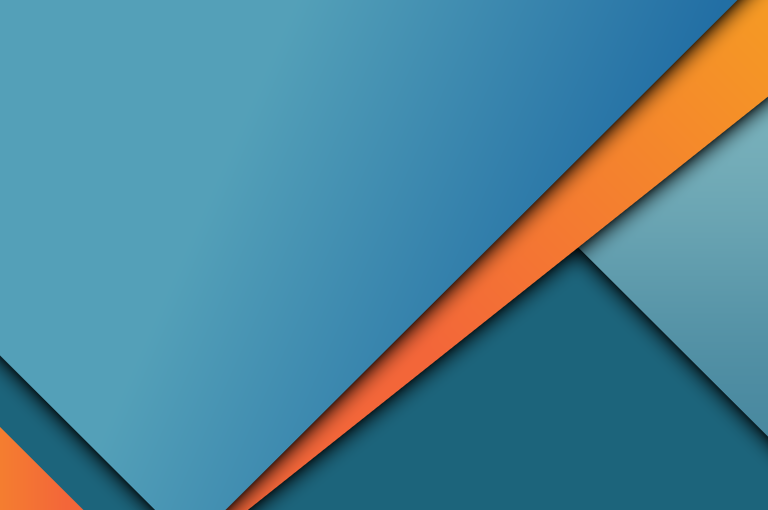
This background is drawn by a Shadertoy shader. Its source:

```glsl
// Overlapping paper sheets: a large blue panel, an orange ribbon, a pale panel
// and an orange corner over dark teal. Each sheet is a signed distance to
// straight edges, laid from back to front with a soft shadow around it.

#define SHADOW_WIDTH 0.062
#define SHADOW_STRENGTH 0.74
#define BLUE_RIGHT 0.4404
#define BLUE_LEFT 0.303
#define PALE_EDGE 1.6440
#define CORNER_EDGE 0.163

const vec3 TEAL        = vec3(0.110, 0.392, 0.482);
const vec3 PALE_TOP    = vec3(0.475, 0.695, 0.735);
const vec3 PALE_BOTTOM = vec3(0.285, 0.535, 0.625);
const vec3 RED_ORANGE  = vec3(0.953, 0.400, 0.225);
const vec3 AMBER       = vec3(0.962, 0.605, 0.140);
const vec3 SKY         = vec3(0.328, 0.628, 0.722);
const vec3 DEEP_BLUE   = vec3(0.135, 0.435, 0.645);

// Signed distance to the line from a to b, positive on its right.
float rightOf(vec2 p, vec2 a, vec2 b) {
    vec2 dir = normalize(b - a);
    return dot(p - a, vec2(dir.y, -dir.x));
}

// Signed distance to the falling diagonal x + y = c, positive above it.
float aboveFalling(vec2 p, float c) {
    return (p.x + p.y - c) * inversesqrt(2.0);
}

// Darkens the ground near a sheet; dist is negative inside the sheet.
vec3 castShadow(vec3 ground, float dist) {
    float fade = 1.0 - clamp(dist / SHADOW_WIDTH, 0.0, 1.0);
    return ground * (1.0 - SHADOW_STRENGTH * fade * fade * fade);
}

// Lays a sheet over the ground with a smooth edge.
vec3 laySheet(vec3 ground, vec3 sheet, float dist) {
    float px = 1.0 / iResolution.y;
    return mix(ground, sheet, clamp(0.5 - dist / px, 0.0, 1.0));
}

void mainImage(out vec4 fragColor, in vec2 fragCoord) {
    vec2 p = fragCoord / iResolution.xy * vec2(1.5, 1.0);
    vec3 color = TEAL;

    // Pale panel at the right
    float pale = -aboveFalling(p, PALE_EDGE);
    vec3 paleColor = mix(PALE_BOTTOM, PALE_TOP, smoothstep(0.1, 0.85, p.y));
    color = laySheet(castShadow(color, pale), paleColor, pale);

    // Orange ribbon, its left end hidden below the blue panel
    float ribbon = max(rightOf(p, vec2(0.484, 0.0), vec2(1.5, 0.8105)),
                       -aboveFalling(p, 0.42));
    float warmth = clamp((p.x + p.y - 1.15) / 1.35, 0.0, 1.0);
    color = laySheet(castShadow(color, ribbon), mix(RED_ORANGE, AMBER, warmth), ribbon);

    // Blue panel with a slanted gradient
    float blue = max((p.x - p.y - BLUE_RIGHT) * inversesqrt(2.0),
                     -aboveFalling(p, BLUE_LEFT));
    float slant = dot(vec2(p.x, 1.0 - p.y), vec2(0.914, 0.405));
    vec3 blueColor = mix(SKY, DEEP_BLUE, clamp((slant - 0.53) / 0.76, 0.0, 1.0));
    color = laySheet(castShadow(color, blue), blueColor, blue);

    // Orange corner at the lower left, without a shadow
    float cornerFade = clamp(p.x / 0.13, 0.0, 1.0);
    vec3 cornerColor = mix(mix(RED_ORANGE, AMBER, 0.45), RED_ORANGE, cornerFade);
    color = laySheet(color, cornerColor, aboveFalling(p, CORNER_EDGE));

    fragColor = vec4(color, 1.0);
}
```
